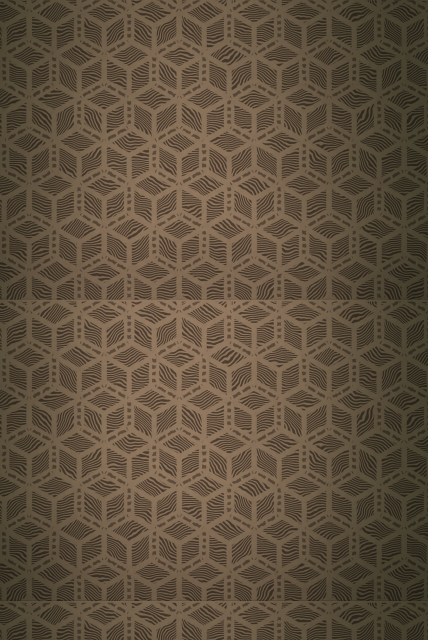
A WebGL 1 fragment shader for this pattern:

```glsl
precision highp float;
// Wallpaper of hatched tumbling cubes, with dotted hexagon borders, hung in two and a bit strips.

uniform vec2 u_resolution;

const float CANVAS_HEIGHT = 12.8;   // one unit is the width of a hexagon
const float STRIP_HEIGHT = 6.025;
const float ROW_PITCH = 0.8660254;
const vec3 GROUND_LIT = vec3(0.565, 0.465, 0.37);
const vec3 GROUND_DIM = vec3(0.27, 0.25, 0.18);
const vec3 INK_TINT = vec3(0.54, 0.52, 0.51);

float hash(vec2 p) {
  return fract(sin(dot(p, vec2(12.99, 78.23))) * 4375.85);
}

vec2 gradientAt(vec2 cell) {
  float angle = 6.2831853 * hash(cell);
  return vec2(cos(angle), sin(angle));
}

float gradientNoise(vec2 p) {
  vec2 i = floor(p), f = fract(p);
  vec2 u = f * f * f * (f * (f * 6.0 - 15.0) + 10.0);
  vec2 e = vec2(1.0, 0.0);
  float a = dot(gradientAt(i), f);
  float b = dot(gradientAt(i + e.xy), f - e.xy);
  float c = dot(gradientAt(i + e.yx), f - e.yx);
  float d = dot(gradientAt(i + e.xx), f - e.xx);
  return mix(mix(a, b, u.x), mix(c, d, u.x), u.y);
}

// Centre of the nearest hexagon
vec2 hexCentre(vec2 p) {
  vec2 period = vec2(1.0, 2.0 * ROW_PITCH);
  vec2 a = floor(p / period + 0.5) * period;
  vec2 b = (floor(p / period) + 0.5) * period;
  return length(p - a) < length(p - b) ? a : b;
}

// Every third hexagon carries a dotted border
bool isBordered(vec2 centre) {
  float row = floor(centre.y / ROW_PITCH + 0.5);
  return mod(centre.x - 1.0 + 1.5 * row + 0.25, 3.0) < 0.5;
}

float rayDistance(vec2 p, vec2 dir) {
  return length(p - dir * max(dot(p, dir), 0.0));
}

float boxDistance(vec2 p, vec2 halfSize) {
  vec2 d = abs(p) - halfSize;
  return max(d.x, d.y);
}

// Curved engraving lines, with an own slant on each cube face
float hatch(vec2 local, vec2 centre) {
  float face = local.y < -0.577 * abs(local.x) ? 0.0 : sign(local.x);
  float seed = hash(centre + face * 0.37);
  float angle = -0.35 * face + (seed - 0.5) * 1.3;
  vec2 across = vec2(-sin(angle), cos(angle));
  float bend = gradientNoise(local * 2.6 + seed * 40.0) * 0.16;
  float wobble = gradientNoise(local * 11.0 + seed * 70.0) * 0.014;
  float wave = sin(6.2831853 * (dot(local, across) + bend + wobble) / 0.051);
  return smoothstep(-0.65, 0.35, wave);
}

// Amount of ink at a point of the strip
float inkAmount(vec2 p, float blur) {
  vec2 centre = hexCentre(p);
  vec2 local = p - centre;
  float faceEdge = 1.0;
  float marks = 1.0;
  float rough = gradientNoise(p * 17.0) * 0.025;
  for (int i = 0; i < 6; i++) {
    float angle = float(i) * 1.0471976;
    vec2 dir = vec2(cos(angle), sin(angle));
    float inset = 0.5 - dot(local, dir);
    float along = dot(local, vec2(-dir.y, dir.x));
    bool dotted = isBordered(centre) || isBordered(centre + dir);
    faceEdge = min(faceEdge, inset - (dotted ? 0.105 : 0.056));
    // Square dots on upright borders, dashes on the slanted ones
    bool upright = abs(dir.y) < 0.1;
    float pitch = upright ? 0.13 : 0.22;
    vec2 halfSize = upright ? vec2(0.035) : vec2(0.085, 0.027);
    float cellAlong = (fract(along / pitch) - 0.5) * pitch;
    float mark = boxDistance(vec2(cellAlong, inset), halfSize) + rough;
    if (dotted && abs(along) < 0.26) marks = min(marks, mark);
  }
  // Three inner edges of the cube
  faceEdge = min(faceEdge, rayDistance(local, vec2(0.0, 1.0)) - 0.052);
  vec2 mirrored = vec2(abs(local.x), local.y);
  faceEdge = min(faceEdge, rayDistance(mirrored, vec2(ROW_PITCH, -0.5)) - 0.052);
  float face = smoothstep(-blur, blur, faceEdge + rough * 0.4);
  float dots = 1.0 - smoothstep(-blur, blur, marks);
  return max(face * hatch(local, centre), dots * 0.75);
}

vec3 wallpaper(vec2 p, vec3 ground, float blur) {
  float y = mod(p.y + 0.033, STRIP_HEIGHT);
  float bare = smoothstep(0.035, 0.035 + blur, y);
  float ink = inkAmount(vec2(p.x - 1.083, y - 0.55), blur) * bare;
  float seam = 1.0 - smoothstep(0.0, 0.03, STRIP_HEIGHT - y);
  float stripShade = 1.0 - 0.1 * smoothstep(0.65, 1.0, y / STRIP_HEIGHT);
  return ground * mix(vec3(1.0), INK_TINT, ink) * stripShade * (1.0 - 0.14 * seam);
}

void main() {
  float pixel = CANVAS_HEIGHT / u_resolution.y;
  vec2 uv = gl_FragCoord.xy / u_resolution;
  vec2 p = vec2(gl_FragCoord.x, u_resolution.y - gl_FragCoord.y) * pixel;
  // Lamp glow left of the middle, with faint mottling
  float falloff = length((uv - vec2(0.44, 0.5)) * vec2(1.6, 1.0));
  vec3 ground = mix(GROUND_LIT, GROUND_DIM, smoothstep(0.15, 1.0, falloff));
  ground *= 1.0 + 0.05 * gradientNoise(p * 0.7) + 0.04 * gradientNoise(p * 9.0);
  vec3 colour = vec3(0.0);
  for (int i = 0; i < 9; i++) {
    vec2 offset = vec2(mod(float(i), 3.0), floor(float(i) / 3.0)) - 1.0;
    colour += wallpaper(p + offset * pixel / 3.0, ground, pixel * 0.4);
  }
  gl_FragColor = vec4(colour / 9.0, 1.0);
}
```
